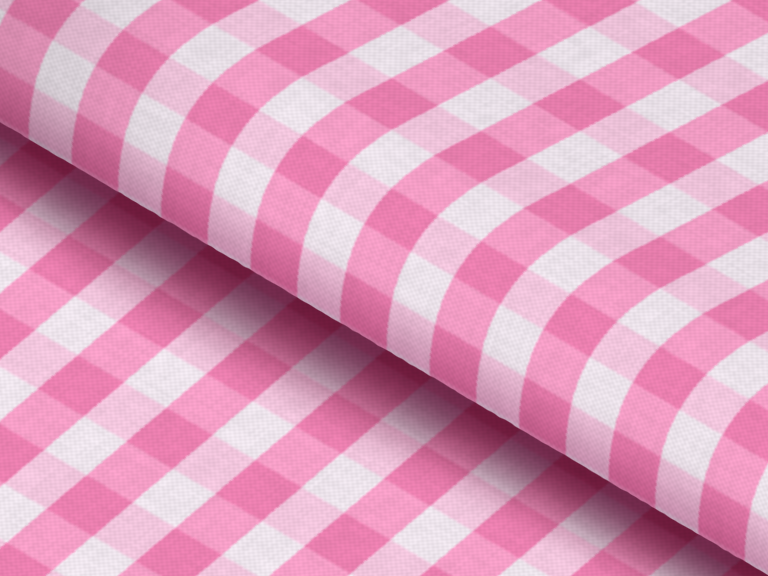
Reproduce this texture procedurally as a WebGL 1 fragment shader.

```glsl
precision highp float;
// Pink gingham cloth: a rolled fold lies diagonally over a flat layer.
// Each layer maps the canvas to thread coordinates (repeats across, repeats along);
// two stripe sets are crossed there, then woven grain and fold shadows are added.
uniform vec2 u_resolution;

const float FOLD_START = 0.788;   // height of the fold at the left side
const float FOLD_SLOPE = 0.59;
const float BEND_END = 0.4115;    // height above the fold where the roll turns flat
const vec3 WHITE = vec3(0.92, 0.885, 0.915);
const vec3 LIGHT = vec3(0.935, 0.765, 0.855);
const vec3 MEDIUM = vec3(0.95, 0.615, 0.77);
const vec3 DEEP = vec3(0.91, 0.495, 0.68);
const vec3 SHADOW = vec3(0.47, 0.21, 0.34);

float hash(vec2 p) {
  p = fract(p * vec2(0.1031, 0.1137));
  p += dot(p, p.yx + 33.33);
  return fract((p.x + p.y) * p.x * 17.0);
}

float noise(vec2 p) {
  vec2 i = floor(p);
  vec2 f = fract(p);
  f = f * f * (3.0 - 2.0 * f);
  float low = mix(hash(i), hash(i + vec2(1.0, 0.0)), f.x);
  float high = mix(hash(i + vec2(0.0, 1.0)), hash(i + 1.0), f.x);
  return mix(low, high, f.y);
}

// Dyed stripe coverage; the undyed gap is centred on whole numbers
float stripe(float t, float halfGap, float soft) {
  float d = abs(fract(t + 0.5) - 0.5);
  return smoothstep(halfGap - soft, halfGap + soft, d);
}

// Thread coordinates of the flat lower layer
vec2 flatThreads(float x, float h) {
  return vec2((x - 0.697 * h - 0.4785) / 0.1543, (h + 0.2753) / 0.199);
}

// Thread coordinates of the roll: stripes start upright and lean over the bend
vec2 rolledThreads(float x, float h) {
  float bend = clamp(h, 0.0, BEND_END);
  float lean = 1.094 * bend * bend + 0.9 * max(h - BEND_END, 0.0);
  return vec2((x - lean - 0.553) / 0.1554, (h - 0.146) / 0.191);
}

// Crossed stripes with slightly ragged thread edges
vec3 gingham(vec2 t, vec2 halfGap, float soft) {
  vec2 ragged = vec2(hash(vec2(floor(t.y * 36.0), 3.0)),
                     hash(vec2(floor(t.x * 34.0), 7.0))) - 0.5;
  vec2 q = t + ragged * 0.008;
  float across = stripe(q.x, halfGap.x, soft);
  float along = stripe(q.y, halfGap.y, soft * 1.3);
  return mix(mix(WHITE, LIGHT, along), mix(MEDIUM, DEEP, along), across);
}

// Plain weave: alternating raised threads with uneven yarn
float weave(vec2 t, float pixel) {
  vec2 threads = t * vec2(34.0, 36.0);
  float visible = 1.0 - smoothstep(0.003, 0.007, pixel);
  float knots = sin(threads.x * 3.14159) * sin(threads.y * 3.14159);
  float slub = noise(threads * vec2(1.0, 0.18)) + noise(threads * vec2(0.18, 1.0)) - 1.0;
  return 1.0 + visible * (0.026 * knots + 0.035 * slub);
}

// Light on the roll: dim beneath its lip and toward the far left
vec3 rollLight(vec2 p, float h) {
  float lip = smoothstep(-0.04, 0.13, h);
  float side = smoothstep(-0.15, 0.5, p.x);
  float crest = exp(-pow((h - 0.24) / 0.13, 2.0));
  vec3 tint = mix(vec3(0.80, 0.67, 0.75), vec3(1.0), lip);
  return tint * mix(0.86, 1.0, side) * (0.985 + 0.025 * crest);
}

// Cast shadow falling away below the fold
vec3 castShadow(vec2 p, float h) {
  float reach = 0.205 + 0.02 * sin(p.x * 4.0);
  float lit = smoothstep(0.005, reach, -h);
  return mix(SHADOW, vec3(1.0), lit) * (1.0 + 0.01 * lit);
}

void main() {
  vec2 p = gl_FragCoord.xy / u_resolution.y;
  float pixel = 1.0 / u_resolution.y;
  float soft = 0.012 + pixel * 4.0;

  // Height above the fold, with a faintly fuzzy edge
  float h = p.y - FOLD_START + FOLD_SLOPE * p.x;
  float edge = h + 0.002 * (noise(p * 90.0) - 0.5);

  vec2 lowerT = flatThreads(p.x, h);
  vec2 upperT = rolledThreads(p.x, h);

  vec3 lower = gingham(lowerT, vec2(0.24, 0.25), soft);
  lower *= weave(lowerT, pixel) * castShadow(p, h);

  vec3 upper = gingham(upperT, vec2(0.24, 0.265), soft);
  upper *= weave(upperT, pixel) * rollLight(p, h);

  float cover = smoothstep(-pixel, pixel, edge);
  gl_FragColor = vec4(clamp(mix(lower, upper, cover), 0.0, 1.0), 1.0);
}
```
